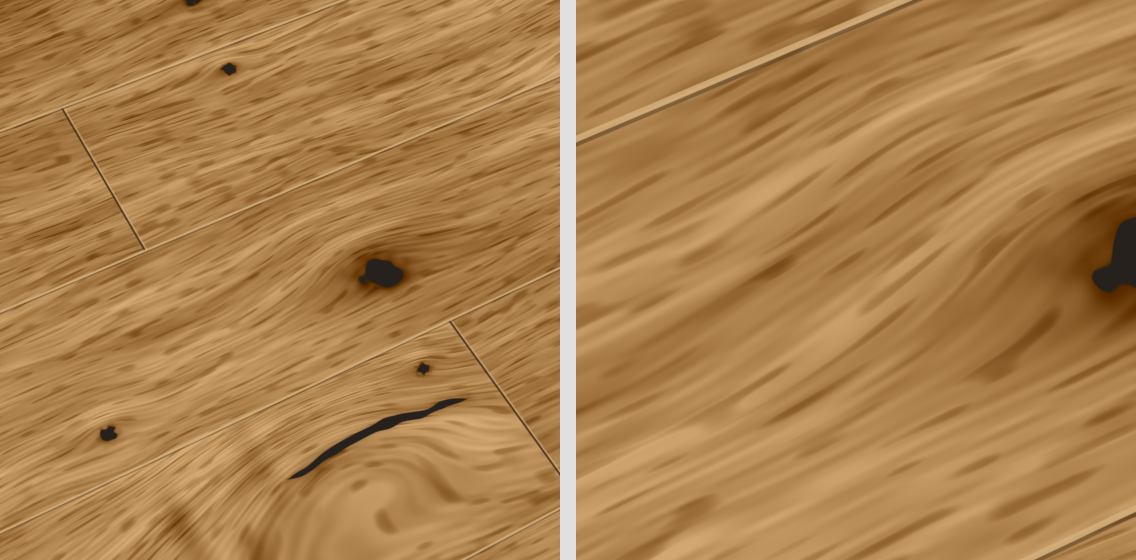
Left, the full canvas; right, a detail of the centre.
Write a Shadertoy shader that draws this texture.

```glsl
#define PLANK_LENGTH 2.2
#define GRAIN_STRETCH 2.15
#define BIG_KNOT vec2(1.0, 1.0)
#define CRACK_CENTER vec2(1.757, 2.325)
#define CRACK_HALF 0.47
#define SEAM_WIDTH 0.0019
#define DARK_WOOD vec3(0.49, 0.31, 0.11)
#define LIGHT_WOOD vec3(0.80, 0.63, 0.42)
#define KNOT_COLOR vec3(0.15, 0.13, 0.11)
#define SEAM_LIGHT vec3(0.83, 0.69, 0.49)
#define SEAM_DARK vec3(0.25, 0.17, 0.09)

float hash(vec2 p) {
    return fract(sin(dot(p, vec2(127.1, 311.7))) * 43758.5453);
}

float noise(vec2 p) {
    vec2 i = floor(p), f = fract(p);
    f = f * f * (3.0 - 2.0 * f);
    return mix(mix(hash(i), hash(i + vec2(1, 0)), f.x),
               mix(hash(i + vec2(0, 1)), hash(i + vec2(1, 1)), f.x), f.y);
}

float cover(float d, float aa) {
    return 1.0 - smoothstep(-aa, aa, d);
}

// Floor coordinates under perspective: x along the planks, y counts rows
vec2 floorPlane(vec2 uv) {
    float along = (uv.x + 0.4325 * uv.y) / (1.0 - 0.259 * uv.y);
    float depth = 0.766 - (uv.y - 0.479 * uv.x) / (1.0 - 0.127 * uv.x);
    return vec2(along, depth / (0.2939 + 0.0901 * depth));
}

float jointOffset(float row) {
    return 0.581 + 0.2645 * row + 0.5 * PLANK_LENGTH * mod(row, 2.0);
}

float plankIndex(float along, float row) {
    return floor((along - jointOffset(row)) / PLANK_LENGTH);
}

void mainImage(out vec4 fragColor, in vec2 fragCoord) {
    vec2 uv = fragCoord / iResolution.y;
    vec2 plane = floorPlane(uv);
    vec2 slope = vec2(length(vec2(dFdx(plane.x), dFdy(plane.x))),
                      length(vec2(dFdx(plane.y), dFdy(plane.y)))) * iResolution.y;
    float px = 1.0 / iResolution.y;
    float aa = slope.y * px;

    float row = floor(plane.y);
    float plank = plankIndex(plane.x, row);
    vec2 seed = floor(60.0 * vec2(hash(vec2(plank, row)), hash(vec2(row, plank + 7.0))));
    vec2 w = vec2(plane.x * GRAIN_STRETCH, plane.y);

    // Slow waviness of the grain
    float grain = w.y + 0.14 * (noise(w * vec2(0.9, 2.0) + seed) - 0.5)
                + 0.03 * (noise(w * vec2(3.0, 7.0) + seed) - 0.5);
    float halo = 0.0, glow = 0.0, black = 0.0;

    // Knots push the grain aside
    for (int k = 0; k < 2; k++) {
        vec2 id = vec2(float(k), row);
        float along = 0.32 + 0.70 * id.x + 0.06 * (hash(id + 3.0) - 0.5);
        float across = 0.34 + 0.46 * mod(row, 2.0) - 0.18 * id.x;
        bool big = id == BIG_KNOT;
        if (plankIndex(along, row) != plank || id == vec2(0, 2)) continue;
        if (big) along = 1.037;
        float size = big ? 0.092 : 0.02 + 0.014 * hash(id + 9.0);
        vec2 q = w - vec2(along * GRAIN_STRETCH, row + across);
        float r2 = dot(q * vec2(0.6, 1.0), q * vec2(0.6, 1.0));
        float reach = 4.0 * size * size;
        grain -= q.y * reach / (r2 + reach);
        grain += 1.3 * size * exp(-r2 / (reach * 2.0));

        float edge = length(q * vec2(0.85, 1.0))
                   - size * (0.62 + 0.75 * noise(q / size * 1.6 + id * 5.0));
        black = max(black, cover(edge, aa));
        halo += 0.7 * exp(-max(edge, 0.0) / (0.45 * size));
        vec2 smear = (q + vec2(2.0 * size, 0.0)) / (size * vec2(5.5, 1.6));
        halo += 0.35 * exp(-dot(smear, smear));
        vec2 pale = (q + vec2(0.0, 2.8 * size)) / (size * vec2(3.0, 1.3));
        glow += 0.25 * exp(-dot(pale, pale));
    }

    // Filled crack with swirling figure around it
    float crackRow = floor(CRACK_CENTER.y);
    if (row == crackRow && plank == plankIndex(CRACK_CENTER.x / GRAIN_STRETCH, crackRow)) {
        vec2 q = w - CRACK_CENTER;
        vec2 swirl = (q + vec2(0.25, 0.0)) * vec2(1.15, 2.4);
        float figure = exp(-dot(swirl, swirl));
        grain += 0.42 * figure;
        vec2 curl = (q + vec2(0.85, 0.0)) * vec2(2.2, 2.6);
        float ripple = exp(-dot(curl, curl));
        halo += ripple * 0.8 * (noise(q * vec2(9.0, 4.0) + 4.0) - 0.3);
        glow += 0.12 * figure;

        float s = q.x / CRACK_HALF;
        float bend = 0.035 * s * s + 0.01 * s + 0.03 * (noise(vec2(q.x * 8.0, 2.0)) - 0.5);
        float halfWidth = 0.019 * (0.55 + 0.9 * noise(vec2(q.x * 14.0, 6.0)))
                        * (1.0 - pow(min(abs(s), 1.0), 6.0));
        float edge = max(abs(q.y - bend) - halfWidth, abs(q.x) - CRACK_HALF);
        black = max(black, cover(edge, aa));
        halo += 0.4 * exp(-max(edge, 0.0) / 0.025);
    }

    // Growth rings, fibres and short dark pores
    vec2 g = vec2(w.x, grain) + seed;
    float bands = noise(g * vec2(0.8, 7.0));
    float rings = noise(g * vec2(1.7, 26.0));
    float fibres = noise(g * vec2(7.0, 85.0));
    float pores = smoothstep(0.55, 0.9, noise(g * vec2(9.0, 62.0) + 31.0));
    float tone = 0.69 + 0.50 * (bands - 0.5) + 0.42 * (rings - 0.5)
               + 0.38 * (fibres - 0.5) - 0.38 * pores
               + 0.12 * (hash(seed) - 0.5) + glow - halo;
    tone -= 0.28 * smoothstep(0.6, 1.1, uv.y - 0.5 * uv.x);
    vec3 color = mix(DARK_WOOD, LIGHT_WOOD, clamp(tone, -0.45, 1.12));
    color = mix(color, KNOT_COLOR, black);

    // Bevelled long seams and dark end joints
    float seam = (plane.y - round(plane.y)) / slope.y;
    float joint = plane.x - jointOffset(row) + 0.5 * PLANK_LENGTH;
    joint = (mod(joint, PLANK_LENGTH) - 0.5 * PLANK_LENGTH) / slope.x;
    color = mix(color, SEAM_LIGHT, 0.6 * cover(abs(joint - 0.003) - SEAM_WIDTH, px));
    color = mix(color, SEAM_DARK, 0.9 * cover(abs(joint) - 0.8 * SEAM_WIDTH, px));
    color = mix(color, SEAM_DARK, 0.45 * cover(abs(seam - 0.003) - 0.7 * SEAM_WIDTH, px));
    color = mix(color, SEAM_LIGHT, 0.85 * cover(abs(seam) - SEAM_WIDTH, px));

    fragColor = vec4(color, 1.0);
}
```
